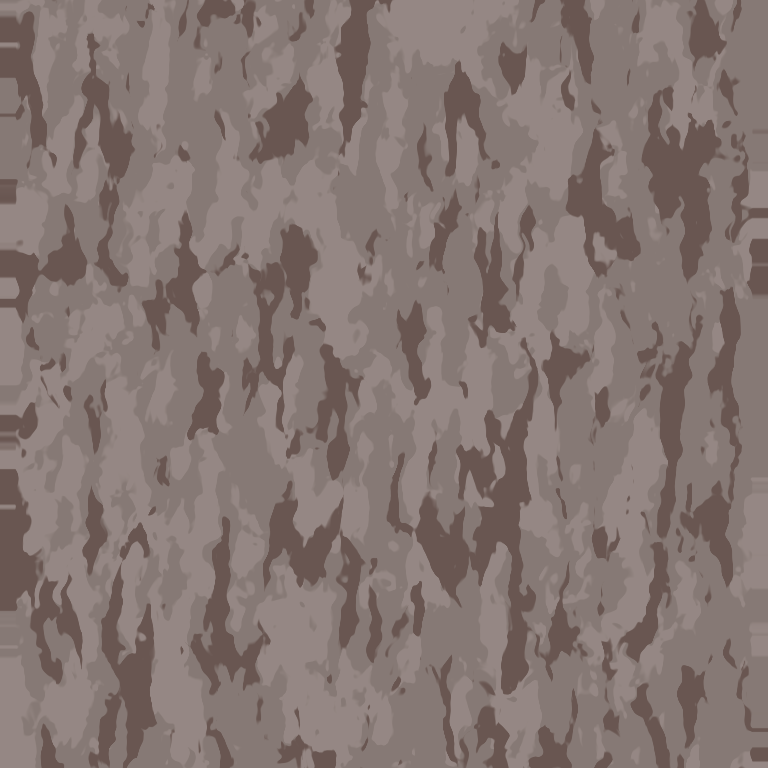
Reproduce this texture procedurally as a three.js fragment shader.

```glsl
// Tree bark in flat tones: ragged upright plates, lighter flakes and dark cracks.
varying vec2 vUv;

const vec3 CRACK_COLOR = vec3(0.412, 0.338, 0.318);
const vec3 PLATE_COLOR = vec3(0.525, 0.474, 0.457);
const vec3 FLAKE_COLOR = vec3(0.585, 0.531, 0.517);

const vec2 PLATE_CELLS = vec2(21.0, 6.0);   // plates across and up
const vec2 CRACK_GRAIN = vec2(33.0, 10.5);  // roughness that opens and closes cracks
const vec2 FLAKE_GRAIN = vec2(32.0, 12.5);  // size of the light flakes
const float PLATE_DEPTH = 0.55;
const float CRACK_ROUGHNESS = 1.2;
const float CRACK_LEVEL = -0.005;
const float FLAKE_LEVEL = 0.54;
const float FLAKE_ON_PLATE = 0.2;           // how far flakes keep to plate centres
const float SIDE_TREND = 0.09;              // lighter left, more cracked right
const float LEAN = 0.06;                    // slant of the flakes
const float LAYER_FADE = 0.62;              // strength of each finer noise layer
const float EDGE_SOFTNESS = 0.022;
const float SIDE_MARGIN = 0.02;             // smeared strip at both sides

float hash(vec2 p) {
  vec3 q = fract(vec3(p.xyx) * 0.1031);
  q += dot(q, q.yzx + 33.33);
  return fract((q.x + q.y) * q.z);
}

vec2 hash2(vec2 p) {
  return vec2(hash(p), hash(p + 57.3));
}

float noise(vec2 p) {
  vec2 cell = floor(p);
  vec2 f = fract(p);
  f = f * f * (3.0 - 2.0 * f);
  float low = mix(hash(cell), hash(cell + vec2(1.0, 0.0)), f.x);
  float high = mix(hash(cell + vec2(0.0, 1.0)), hash(cell + vec2(1.0)), f.x);
  return mix(low, high, f.y);
}

// Layered noise whose finer layers are less stretched upright
float raggedNoise(vec2 p) {
  float sum = 0.0;
  float total = 0.0;
  float weight = 0.5;
  for (int i = 0; i < 4; i++) {
    sum += weight * noise(p);
    total += weight;
    weight *= LAYER_FADE;
    p = p * vec2(1.75, 2.1) + vec2(17.7, 9.2);
  }
  return sum / total;
}

// Gap between the two nearest cell points: zero along plate borders
float plateHeight(vec2 p) {
  vec2 cell = floor(p);
  float nearest = 9.0;
  float second = 9.0;
  for (int y = -1; y <= 1; y++) {
    for (int x = -1; x <= 1; x++) {
      vec2 neighbor = cell + vec2(float(x), float(y));
      float d = length(neighbor + hash2(neighbor) - p);
      second = min(second, max(nearest, d));
      nearest = min(nearest, d);
    }
  }
  return second - nearest;
}

// Wobbles the straight sides of plates and flakes
vec2 warp(vec2 p) {
  vec2 broad = vec2(noise(p * vec2(13.0, 9.0)), noise(p * vec2(15.0, 8.0) + 31.0)) - 0.5;
  vec2 fine = vec2(noise(p * 53.0 + 5.0), noise(p * 49.0 + 71.0)) - 0.5;
  return p + broad * vec2(0.018, 0.03) + fine * vec2(0.01, 0.016);
}

float softStep(float level, float value) {
  return smoothstep(level - EDGE_SOFTNESS, level + EDGE_SOFTNESS, value);
}

void main() {
  vec2 p = vec2(clamp(vUv.x, SIDE_MARGIN, 1.0 - SIDE_MARGIN), vUv.y);
  float trend = SIDE_TREND * (0.5 - p.x);
  vec2 q = warp(p);

  // Bark relief: low parts become cracks
  float relief = PLATE_DEPTH * plateHeight(q * PLATE_CELLS) + trend;
  relief += CRACK_ROUGHNESS * (raggedNoise(q * CRACK_GRAIN + 11.0) - 0.5);

  // Flakes lie mostly on the raised parts
  vec2 leaning = vec2(q.x - LEAN * q.y, q.y);
  float flakes = raggedNoise(leaning * FLAKE_GRAIN + 83.0);
  flakes += FLAKE_ON_PLATE * (relief - 0.14) + trend;

  vec3 color = mix(PLATE_COLOR, FLAKE_COLOR, softStep(FLAKE_LEVEL, flakes));
  color = mix(CRACK_COLOR, color, softStep(CRACK_LEVEL, relief));
  gl_FragColor = vec4(color, 1.0);
}
```
